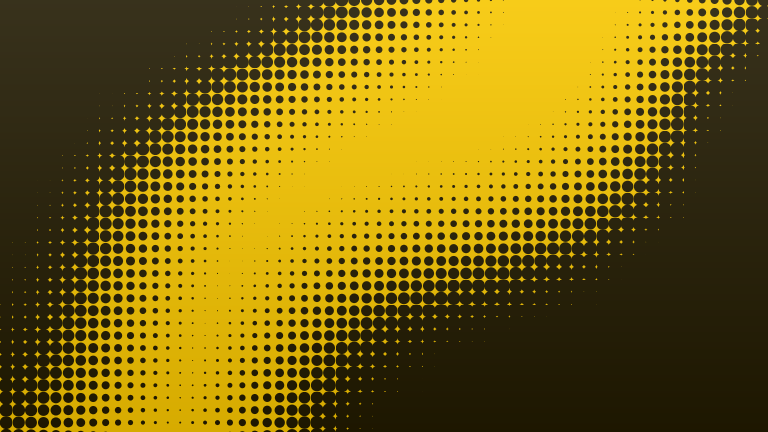
Give the GLSL for this background, as a WebGL 1 fragment shader.

```glsl
precision highp float;

uniform vec2 u_resolution;

// Dot radius, in cells: small along a wavy diagonal band, large outside it
float dotRadius(vec2 p) {
    float along = dot(p, vec2(0.665, 0.747));
    float across = dot(p, vec2(0.747, -0.665));
    float center = 0.243 + 0.097 * cos(4.524 * min(along, 1.655))
                 - 0.023 * cos(6.03 * (p.x - 0.8));
    float clearWidth = 0.12 * along - 0.076;
    return 0.707 * (abs(across - center) - clearWidth) / (0.491 - clearWidth);
}

void main() {
    vec2 p = gl_FragCoord.xy / u_resolution.y;

    // Square grid hung from the top edge
    float cellSize = 0.02877;
    vec2 grid = vec2(p.x, 1.0 - p.y) / cellSize;
    vec2 cellCenter = vec2(floor(grid.x) + 0.5, floor(grid.y + 0.5));
    vec2 samplePoint = cellCenter * cellSize;
    samplePoint.y = 1.0 - samplePoint.y;

    // Halftone coverage with a one-pixel soft edge
    float pixel = 1.0 / (u_resolution.y * cellSize);
    float edge = dotRadius(samplePoint) - length(grid - cellCenter);
    float ink = clamp(0.5 + edge / pixel, 0.0, 1.0);

    // Vertical gradients for paper and ink
    vec3 yellow = mix(vec3(0.84, 0.67, 0.0), vec3(0.97, 0.80, 0.10), p.y);
    vec3 dark = mix(vec3(0.115, 0.09, 0.0), vec3(0.22, 0.195, 0.11), p.y);
    gl_FragColor = vec4(mix(yellow, dark, ink), 1.0);
}
```
